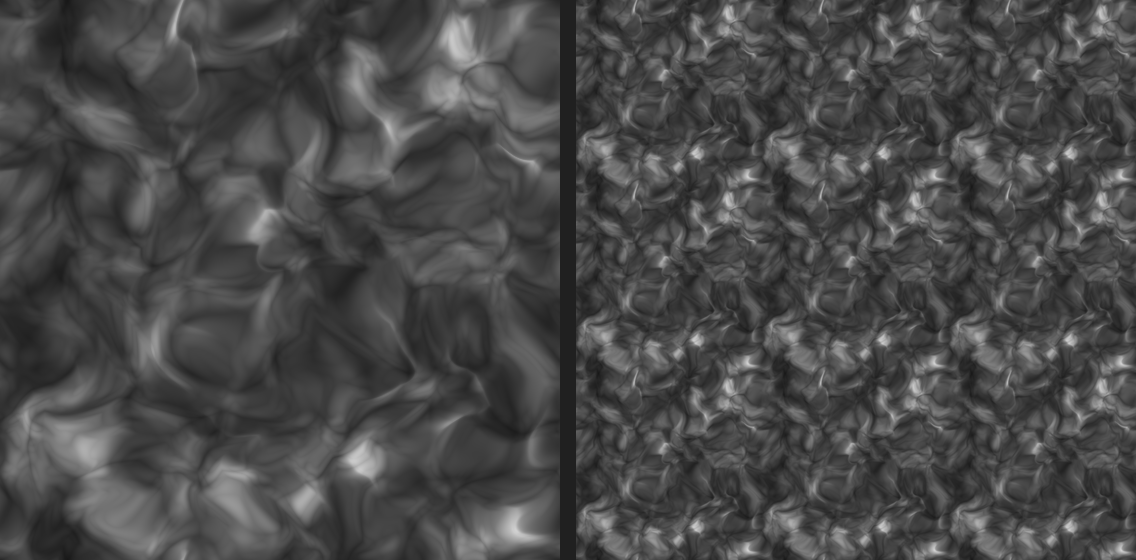
Left: one tile. Right: repeated 3 by 3.
A WebGL 2 fragment shader for this texture:

```glsl
#version 300 es
precision highp float;
// Crumpled grey folds: soft patches with dark creases and a few bright, thin ridges.
// Wrapping gradient noise is bent by two warps, then summed as creases, folds and
// broad light, and mapped through an exponential tone curve.

uniform vec2 u_resolution;
out vec4 fragColor;

const float MEDIAN_GREY = 0.278;
const float CREASE_SOFTNESS = 0.022;

// Integer hash of a lattice cell and a seed, giving a vector in -1..1.
vec2 hashVector(ivec2 cell, int seed) {
    uvec3 v = uvec3(uint(cell.x), uint(cell.y), uint(seed));
    v = v * 1664525u + 1013904223u;
    v.x += v.y * v.z; v.y += v.z * v.x; v.z += v.x * v.y;
    v ^= v >> 16u;
    v.x += v.y * v.z; v.y += v.z * v.x;
    return vec2(v.xy >> 8u) / 8388608.0 - 1.0;
}

// Contribution of one lattice corner, wrapped to the period.
float corner(ivec2 cell, vec2 offset, int period, int seed) {
    ivec2 wrapped = (cell + 8 * period) % period;
    vec2 gradient = hashVector(wrapped, seed) + 0.0001;
    return dot(normalize(gradient), offset);
}

// Gradient noise over the unit square with a whole number of cells.
float noise(vec2 p, int period, int seed) {
    p *= float(period);
    ivec2 cell = ivec2(floor(p));
    vec2 f = fract(p);
    vec2 u = f * f * f * (f * (f * 6.0 - 15.0) + 10.0);
    float a = corner(cell, f, period, seed);
    float b = corner(cell + ivec2(1, 0), f - vec2(1, 0), period, seed);
    float c = corner(cell + ivec2(0, 1), f - vec2(0, 1), period, seed);
    float d = corner(cell + ivec2(1, 1), f - vec2(1, 1), period, seed);
    return 1.6 * mix(mix(a, b, u.x), mix(c, d, u.x), u.y);
}

float softAbs(float x, float softness) {
    return sqrt(x * x + softness * softness);
}

// Octaves of folded noise: rounded patches parted by dark creases.
float creases(vec2 p, int period, int seed) {
    float sum = 0.0;
    float gain = 1.0;
    for (int octave = 0; octave < 3; octave++) {
        sum += gain * softAbs(noise(p, period, seed + octave), CREASE_SOFTNESS);
        gain *= 0.45;
        period *= 2;
    }
    return sum;
}

// Narrow dark line along the zero contour of the noise.
float valley(vec2 p, int period, int seed) {
    return exp(-9.0 * softAbs(noise(p, period, seed), CREASE_SOFTNESS));
}

// Bright ridge, steep on one side and fading slowly on the other.
float fold(vec2 p, int period, int seed) {
    float n = noise(p, period, seed);
    float falloff = mix(5.0, 18.0, smoothstep(-0.05, 0.05, n));
    return exp(-falloff * softAbs(n, 0.02));
}

// Smooth displacement that stretches the patches.
vec2 smoothWarp(vec2 p, int period, int seed) {
    return vec2(noise(p, period, seed), noise(p, period, seed + 1));
}

// Displacement with kinks, which adds angular bends.
vec2 kinkedWarp(vec2 p, int period, int seed) {
    vec2 w = smoothWarp(p, period, seed);
    return vec2(softAbs(w.x, CREASE_SOFTNESS), softAbs(w.y, CREASE_SOFTNESS));
}

void main() {
    vec2 uv = gl_FragCoord.xy / u_resolution;

    // Bend the plane
    vec2 bent = uv + 0.055 * smoothWarp(uv, 5, 11);
    bent += 0.04 * kinkedWarp(bent, 9, 23);

    // Layers of light
    float patches = creases(bent, 8, 31) - 0.45;
    float lines = valley(bent, 7, 83) - 0.25;
    float broad = noise(bent, 4, 47);
    float medium = noise(bent, 10, 53);
    float lit = smoothstep(-0.05, 0.6, noise(uv, 5, 61));
    float ridges = fold(bent, 6, 71) * lit - 0.08;

    // Tone
    float light = 0.85 * patches - 0.34 * lines + 0.5 * broad + 0.28 * medium + 0.75 * ridges;
    float grey = MEDIAN_GREY * exp(light);
    fragColor = vec4(vec3(clamp(grey, 0.0, 1.0)), 1.0);
}
```
